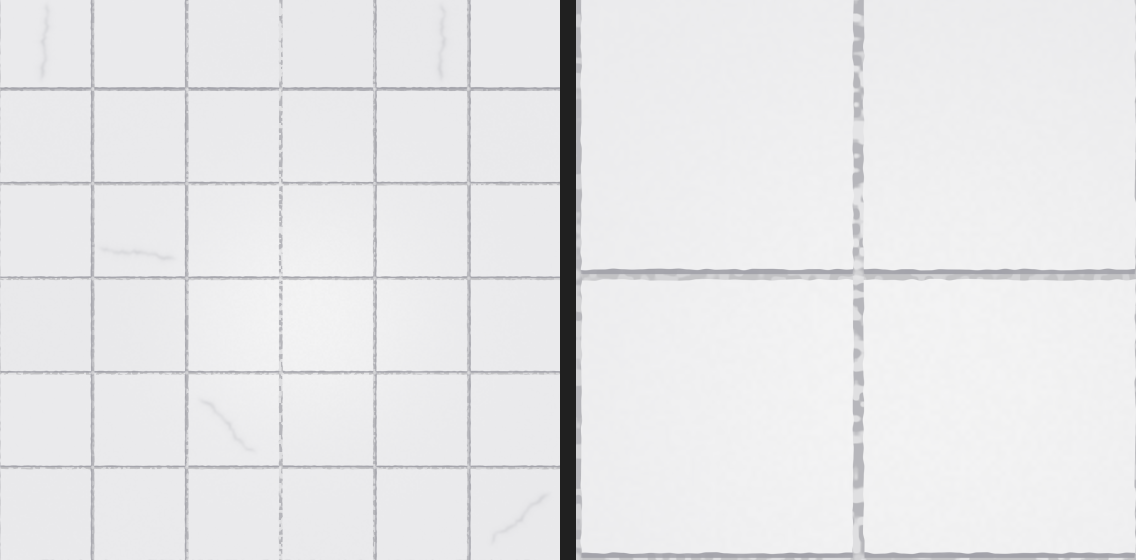
Left: the whole. Right: its middle third, enlarged.
A WebGL 1 fragment shader for this texture:

```glsl
precision highp float;

// White marble mosaic: a 6 by 6 sheet of square tiles with narrow worn joints.
// Joints come from the distance to the nearest grid line, their wear from value
// noise; a few tiles carry a faint vein, and a soft glow lies near the middle.

uniform vec2 u_resolution;

float hash(vec2 p) {
  vec3 q = fract(vec3(p.xyx) * 0.1031);
  q += dot(q, q.yzx + 33.33);
  return fract((q.x + q.y) * q.z);
}

float noise(vec2 p) {
  vec2 cell = floor(p), f = fract(p);
  f = f * f * (3.0 - 2.0 * f);
  return mix(mix(hash(cell), hash(cell + vec2(1.0, 0.0)), f.x),
             mix(hash(cell + vec2(0.0, 1.0)), hash(cell + vec2(1.0, 1.0)), f.x), f.y);
}

// Soft marble vein; q runs from -0.5 to 0.5 across the tile.
float vein(vec2 q, vec2 tile) {
  // A sparse lattice of tiles is veined, shifted in the last column.
  float key = mod(2.0 * tile.x + tile.y + 3.0 * step(4.5, tile.x), 8.0);
  float veined = 1.0 - step(0.5, abs(key - 5.0));
  float angle = 0.75 + 1.452 * tile.y + 0.1187 * tile.y * tile.y;
  vec2 along = vec2(cos(angle), sin(angle));
  float t = dot(q, along);
  float side = dot(q, vec2(-along.y, along.x)) - 0.55 * (hash(tile + 7.0) - 0.5);
  side += 0.07 * (noise(vec2(t * 7.0, hash(tile) * 40.0)) - 0.5);
  side += 0.02 * (noise(vec2(t * 25.0, 9.0)) - 0.5);
  float core = exp(-side * side * 1800.0) + 0.35 * exp(-side * side * 250.0);
  float ends = 1.0 - smoothstep(0.3, 0.47, abs(t));
  return veined * core * ends * (0.4 + 0.6 * noise(vec2(t * 14.0, 3.0)));
}

void main() {
  vec2 p = gl_FragCoord.xy / u_resolution;
  float soft = 0.75 / min(u_resolution.x, u_resolution.y);

  // Grid: nearest joint, signed distance to it, and the tile index
  vec2 pitch = vec2(0.168, 0.1689);
  vec2 grid = (p - 0.1654) / pitch;
  vec2 line = floor(grid + 0.5);
  vec2 d = (grid - line) * pitch;
  vec2 tile = floor(grid) + 1.0;

  // Glazed tile face with glow and fine grain
  vec2 fromGlow = p - vec2(0.55, 0.44);
  float glow = exp(-dot(fromGlow, fromGlow) * 22.0);
  vec3 color = vec3(0.915, 0.915, 0.923) + glow * vec3(0.036, 0.036, 0.03);
  color += 0.006 * (hash(tile + 3.0) - 0.5);
  color += (0.004 + 0.008 * glow) * (noise(p * 330.0) - 0.5);
  color -= vec3(0.065, 0.064, 0.06) * vein(fract(grid) - 0.5, tile);

  // Chips of pale grout, and the ragged joint edge
  float chips = smoothstep(0.4, 0.68, noise(p * 230.0));
  float ragged = 0.0012 * (noise(p * 180.0 + 50.0) - 0.5);
  vec3 shade = vec3(0.63, 0.63, 0.66);
  vec3 grout = vec3(0.76, 0.76, 0.77);
  vec3 chip = vec3(0.91, 0.91, 0.915);

  // Horizontal joints: shadow above, worn grout below, darkest in the top row
  float topRow = step(3.5, line.y);
  float wearH = (0.4 + 0.5 * hash(vec2(tile.x, line.y) + 11.0)) * (1.0 - 0.65 * topRow);
  vec3 bed = mix(mix(grout, shade, 0.6 * topRow), chip, chips * wearH);
  float shadow = smoothstep(-soft, soft, d.y - 0.0003);
  vec3 jointH = mix(bed, shade, shadow * (0.8 + 0.2 * noise(p * 60.0)));
  float maskH = 1.0 - smoothstep(-soft, soft, abs(d.y) - 0.0031 - ragged);
  color = mix(color, jointH, maskH);

  // Vertical joints: chipped in the middle, shaded on the outer side elsewhere
  float offCentre = line.x - 2.0;
  float wearV = 1.0 - 0.3 * abs(offCentre);
  wearV *= 0.75 + 0.25 * hash(vec2(line.x, tile.y) + 23.0);
  float outer = smoothstep(-soft, soft, d.x * sign(offCentre) - 0.0006);
  outer *= min(abs(offCentre), 1.0);
  vec3 jointV = mix(mix(grout, shade, 0.35), chip, chips * max(wearV, 0.0));
  jointV = mix(jointV, shade, 0.75 * outer);
  float maskV = 1.0 - smoothstep(-soft, soft, abs(d.x) - 0.0031 - ragged);
  color = mix(color, jointV, maskV);

  // Pale grout knot where joints cross
  float knot = 1.0 - smoothstep(0.0015, 0.0045, length(d));
  color = mix(color, chip, 0.55 * knot);

  gl_FragColor = vec4(color, 1.0);
}
```
